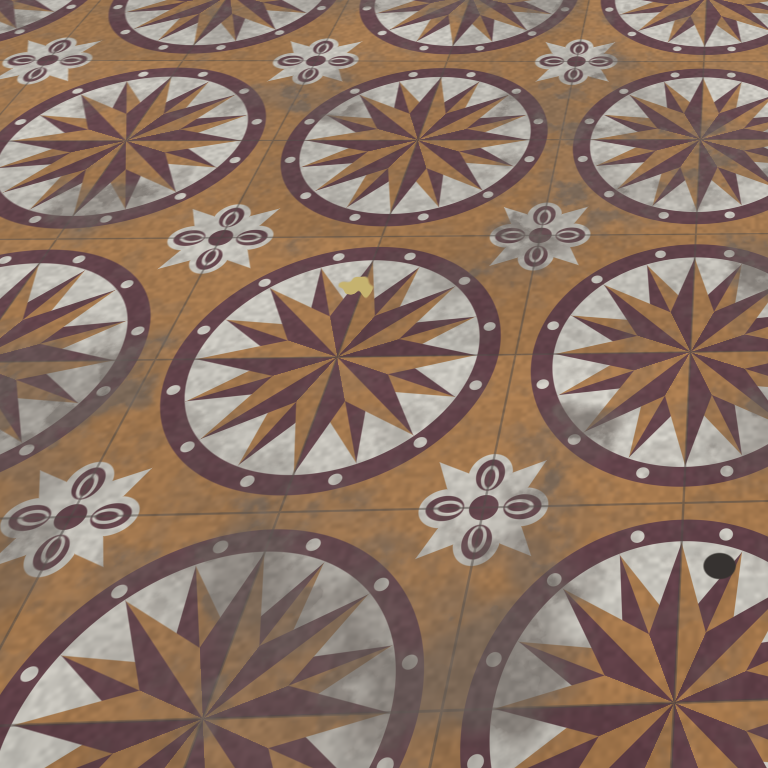
A Shadertoy shader for this pattern:

```glsl
const vec3 OCHRE = vec3(0.63, 0.455, 0.285);
const vec3 PLUM = vec3(0.36, 0.235, 0.265);
const vec3 MARBLE = vec3(0.77, 0.76, 0.73);
const vec3 GRIME = vec3(0.40, 0.37, 0.35);
const vec3 LEAF = vec3(0.78, 0.70, 0.42);

// Floor plane to canvas, y measured downwards
const mat3 FLOOR_VIEW = mat3(0.478, 0.0026, 0.02,
                             0.241, -0.237, 0.25,
                             0.439, 0.465, 1.0);
const float RING_OUTER = 0.452;
const float RING_INNER = 0.392;
const float STUD_COUNT = 12.0;
const float STUD_RADIUS = 0.017;
const float STAR_RADIUS = 0.388;
const float VALLEY_RADIUS = 0.17;
const float STAR_POINTS = 8.0;
const float JOINT_WIDTH = 0.003;
const float WEAR = 0.75;
const float TAU = 6.2831853;

float hash(vec2 p) {
    return fract(sin(dot(p, vec2(127.1, 311.7))) * 43758.5453);
}

float noise(vec2 p) {
    vec2 i = floor(p), f = fract(p);
    f = f * f * (3.0 - 2.0 * f);
    return mix(mix(hash(i), hash(i + vec2(1, 0)), f.x),
               mix(hash(i + vec2(0, 1)), hash(i + vec2(1, 1)), f.x), f.y);
}

float fbm(vec2 p) {
    float sum = 0.0, amp = 0.5;
    for (int i = 0; i < 5; i++) {
        sum += amp * noise(p);
        p = mat2(1.6, 1.2, -1.2, 1.6) * p + 7.3;
        amp *= 0.5;
    }
    return sum;
}

float cover(float d, float aa) {
    return 1.0 - smoothstep(-aa, aa, d);
}

float ellipse(vec2 p, vec2 radii) {
    return (length(p / radii) - 1.0) * min(radii.x, radii.y);
}

// Angle relative to the nearest of n evenly spaced rays
float foldAngle(vec2 p, float n, float turn) {
    float a = atan(p.y, p.x) - turn, step = TAU / n;
    return a - step * round(a / step);
}

// Two-tone star of kite-shaped points
vec3 paintStar(vec3 base, vec2 p, float turn, float aa) {
    float r = length(p), a = foldAngle(p, STAR_POINTS, turn);
    float halfStep = 0.5 * TAU / STAR_POINTS;
    vec2 q = r * vec2(cos(a), abs(sin(a)));
    vec2 valley = VALLEY_RADIUS * vec2(cos(halfStep), sin(halfStep));
    vec2 normal = normalize(vec2(valley.y, STAR_RADIUS - valley.x));
    float edge = dot(q - vec2(STAR_RADIUS, 0.0), normal);
    float shade = -r * min(sin(a), sin(halfStep - a));
    return mix(base, mix(OCHRE, PLUM, cover(shade, aa)), cover(edge, aa));
}

vec3 paintMedallion(vec3 base, vec2 p, float aa) {
    float r = length(p);
    vec3 col = mix(base, PLUM, cover(r - RING_OUTER, aa));
    col = mix(col, MARBLE, cover(r - RING_INNER, aa));
    float a = foldAngle(p, STUD_COUNT, 0.5 * TAU / STUD_COUNT);
    vec2 stud = r * vec2(cos(a), sin(a)) - vec2(0.5 * (RING_INNER + RING_OUTER), 0.0);
    col = mix(col, MARBLE, cover(length(stud) - STUD_RADIUS, aa));
    col = paintStar(col, p, 0.5 * TAU / STAR_POINTS, aa);
    return paintStar(col, p, 0.0, aa);
}

// Four looped petals with pointed leaves between them
vec3 paintFlower(vec3 base, vec2 p, float aa) {
    vec2 q = abs(p);
    q = q.x > q.y ? q : q.yx;
    vec2 petal = q - vec2(0.096, 0.0);
    vec2 diagonal = vec2(q.x + q.y, q.x - q.y) * 0.7071;
    float spike = max((diagonal.x - 0.195) * 0.36 + diagonal.y * 0.93, diagonal.x - 0.195);
    float outline = min(ellipse(petal, vec2(0.064, 0.056)), spike);
    vec3 col = mix(base, MARBLE, cover(outline, aa));
    col = mix(col, PLUM, cover(ellipse(petal, vec2(0.047, 0.036)), aa));
    col = mix(col, MARBLE, cover(ellipse(petal + vec2(0.008, 0.0), vec2(0.036, 0.022)), aa));
    col = mix(col, PLUM, cover(ellipse(petal + vec2(0.010, 0.0), vec2(0.027, 0.013)), aa));
    return mix(col, PLUM, cover(length(q) - 0.036, aa));
}

void mainImage(out vec4 fragColor, in vec2 fragCoord) {
    vec2 canvas = fragCoord / iResolution.xy;
    canvas.y = 1.0 - canvas.y;
    vec3 ray = inverse(FLOOR_VIEW) * vec3(canvas, 1.0);
    vec2 uv = ray.xy / ray.z;
    float aa = 0.5 * length(fwidth(uv));

    // Inlaid pattern
    vec3 col = paintMedallion(OCHRE, uv - round(uv), aa);
    col = paintFlower(col, fract(uv) - 0.5, aa);
    col *= 0.95 + 0.1 * hash(floor(uv * 2.0));

    // Joints between slabs
    vec2 joint = abs(uv - 0.5 * round(uv * 2.0));
    col = mix(col, GRIME * 0.75, 0.55 * cover(min(joint.x, joint.y) - JOINT_WIDTH, aa));

    // Stains, fine mottling and a worn patch in the foreground
    float stain = smoothstep(0.46, 0.72, fbm(uv * 3.2 + 4.0));
    float mottle = smoothstep(0.48, 0.70, fbm(uv * 15.0));
    float patchy = 0.6 + 0.6 * hash(round(uv) + 3.0);
    float worn = exp(-dot((canvas - vec2(0.40, 0.90)) * vec2(4.0, 4.5), (canvas - vec2(0.40, 0.90)) * vec2(4.0, 4.5)));
    float dirt = stain * patchy * 0.6 + mottle * (0.2 + 0.4 * stain) + worn * 0.5;
    col = mix(col, GRIME, WEAR * clamp(dirt, 0.0, 0.9));
    col *= 0.93 + 0.14 * noise(uv * 70.0);

    // Fallen leaf and dark blot
    vec2 ragged = 0.016 * (vec2(noise(canvas * 90.0), noise(canvas * 90.0 + 31.0)) - 0.5);
    float blur = 1.0 / iResolution.y;
    col = mix(col, LEAF, cover(ellipse(canvas - vec2(0.463, 0.374) + ragged, vec2(0.018, 0.010)), blur));
    col = mix(col, GRIME * 0.5, cover(ellipse(canvas - vec2(0.937, 0.737), vec2(0.021, 0.017)), blur));

    // Pale sheen in the distance
    col = mix(col, vec3(0.68, 0.66, 0.64), 0.10 * (1.0 - canvas.y));
    fragColor = vec4(col, 1.0);
}
```
